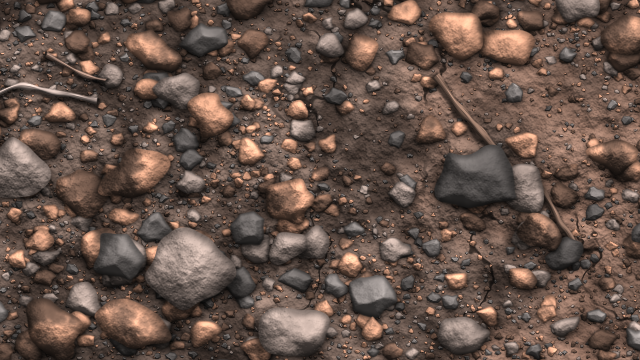
Write a Shadertoy shader that draws this texture.

```glsl
// Stony ground: damp brown soil with grit, cracks and dry twigs under scattered stones.
// Each stone is a smooth minimum of tilted planes, which yields height, outline and normal.
// Stone layers run from fine grit to large rocks, all lit from the top of the canvas.

const float TAU = 6.2831853;

vec4 hash4(vec2 p) {
    vec4 q = fract(p.xyxy * vec4(0.1031, 0.1030, 0.0973, 0.1099));
    q += dot(q, q.wzxy + 33.33);
    return fract((q.xxyz + q.yzzw) * q.zywx);
}

float noise(vec2 p) {
    vec2 i = floor(p), f = fract(p);
    f = f * f * (3.0 - 2.0 * f);
    float low = mix(hash4(i).x, hash4(i + vec2(1, 0)).x, f.x);
    float high = mix(hash4(i + vec2(0, 1)).x, hash4(i + vec2(1, 1)).x, f.x);
    return mix(low, high, f.y);
}

float fbm(vec2 p) {
    float sum = 0.0, amp = 0.5;
    for (int i = 0; i < 5; i++) {
        sum += amp * noise(p);
        p = mat2(1.6, 1.2, -1.2, 1.6) * p + 5.3;
        amp *= 0.5;
    }
    return sum / 0.97;
}

float light(vec2 slope) {
    vec3 normal = normalize(vec3(slope, 1.0));
    return 0.36 + 0.88 * max(dot(normal, normalize(vec3(0.18, 0.7, 0.7))), 0.0);
}

// Open soil right of the centre, where few stones lie
float bareSoil(vec2 p) {
    float reach = length((p - vec2(1.25, 0.55)) * vec2(0.8, 1.1));
    return smoothstep(0.55, 0.2, reach + 0.35 * (noise(p * 4.0) - 0.5));
}

vec3 stoneColor(vec4 look, float mottle, float scale) {
    vec3 brown = vec3(0.47, 0.365, 0.31), ochre = vec3(0.86, 0.635, 0.515);
    vec3 slate = vec3(0.47, 0.445, 0.435), beige = vec3(0.66, 0.585, 0.55);
    float patches = smoothstep(0.3, 0.68, mottle + 0.5 * (look.y - 0.5));
    vec3 color = mix(brown, ochre, patches);
    if (look.x < 0.23) color = slate * (0.8 + 0.4 * look.y);
    if (look.x > 0.8) color = beige;
    return color * (0.65 + 0.7 * mottle) * (scale > 20.0 ? 0.85 : 1.0);
}

// One grid of stones; grit.xy is the surface slope, grit.z the mottling
void stoneLayer(inout vec3 color, vec2 p, float scale, float density, vec3 grit) {
    vec2 stretch = scale * vec2(1.0, 1.15);
    vec2 q = p * stretch;
    vec2 warped = q + 0.15 * (vec2(noise(q * 3.5), noise(q * 3.5 + 40.0)) - 0.5);
    float shade = scale > 15.0 ? 0.6 : 1.0;
    for (int j = 1; j >= -1; j--)
    for (int i = -1; i <= 1; i++) {
        vec2 cell = floor(q) + vec2(i, j);
        vec4 place = hash4(cell + scale * 3.7);
        if (place.x > density * (1.0 - 0.7 * bareSoil((cell + 0.5) / stretch))) continue;
        float radius = mix(0.29, 0.58, place.w * place.w);
        vec2 d = (warped - cell - 0.5 - 0.6 * (place.yz - 0.5)) / radius;
        if (length(d) > 1.8) continue;

        // Facets: one tilted top and seven sides
        vec4 look = hash4(cell + scale * 1.9 + 71.0);
        bool isSlate = look.x < 0.23;
        float sharpness = isSlate ? 20.0 : 8.0;
        vec2 tilt = (look.zw - 0.5) * 0.9;
        float sum = exp(-sharpness * (0.45 + dot(d, tilt)));
        vec2 slope = tilt * sum;
        for (int k = 0; k < 7; k++) {
            vec4 facet = hash4(cell + float(k) * 13.7 + scale);
            float angle = (float(k) + 0.8 * facet.x) * TAU / 7.0 + look.y * TAU;
            vec2 dir = vec2(cos(angle), sin(angle));
            float steep = mix(0.6, 1.9, facet.y);
            float weight = exp(-sharpness * steep * (mix(0.6, 1.05, facet.z) - dot(d, dir)));
            sum += weight;
            slope -= dir * steep * weight;
        }
        slope /= sum;
        float height = -log(sum) / sharpness;
        float inside = height / max(length(slope), 0.4);

        // Contact shadow, then the lit stone
        float below = smoothstep(0.6, -0.7, d.y);
        color *= 1.0 - shade * mix(0.15, 0.7, below) * exp(-6.0 * max(-inside, 0.0));
        vec3 stone = stoneColor(look, grit.z, scale);
        stone *= light(-slope + grit.xy * (isSlate ? 0.6 : 1.0));
        stone *= mix(0.6, 1.0, smoothstep(0.0, 0.25, height));
        float pixel = scale / (radius * iResolution.y);
        color = mix(color, stone, smoothstep(-pixel, pixel, inside));
    }
}

void twig(inout vec3 color, vec2 p, vec2 a, vec2 b, float width, vec3 bark, float mottle) {
    vec2 axis = normalize(b - a), side = vec2(-axis.y, axis.x);
    float along = dot(p - a, axis), span = length(b - a);
    float bend = 0.06 * (noise(vec2(along * 9.0, span * 30.0)) - 0.5);
    float across = dot(p - a, side) - bend;
    width *= 0.65 + 0.7 * noise(vec2(along * 25.0, 3.0)) - 0.3 * along / span;
    float ends = max(-along, along - span);
    float shadow = max(abs(across + width * side.y) - width, ends);
    color *= 1.0 - 0.6 * smoothstep(0.012, 0.0, shadow);
    float edge = max(abs(across) - width, ends);
    float fibre = noise(vec2(along * 30.0, across * 350.0));
    vec3 wood = bark * light(side * across / width * 1.4) * (0.5 + 0.5 * fibre + 0.5 * mottle);
    color = mix(color, wood, smoothstep(1.0, -1.0, edge * iResolution.y));
}

void mainImage(out vec4 fragColor, in vec2 fragCoord) {
    vec2 p = fragCoord / iResolution.y;

    // Surface roughness, softer away from the focal band
    float mottle = fbm(p * 14.0), e = 0.002;
    vec2 slope = mottle - vec2(fbm((p + vec2(e, 0)) * 14.0), fbm((p + vec2(0, e)) * 14.0));
    vec3 grit = vec3(slope / e * 0.04 * (1.0 - 0.8 * abs(p.y - 0.45)), mottle);

    // Soil, redder on the right, with thin cracks
    float damp = fbm(p * 5.0 + 20.0);
    vec3 soil = mix(vec3(0.3, 0.245, 0.218), vec3(0.49, 0.41, 0.37), smoothstep(0.25, 0.7, mottle));
    soil = mix(soil, vec3(0.6, 0.455, 0.385), 0.6 * smoothstep(1.0, 1.7, p.x + damp - 0.5));
    vec3 color = soil * light(grit.xy * 1.2) * (0.65 + 0.75 * damp);
    float crack = smoothstep(0.016, 0.003, abs(fbm(p * 4.0 + 9.0) - 0.5));
    color *= 1.0 - 0.65 * crack * smoothstep(0.4, 0.6, noise(p * 6.0)) * smoothstep(0.5, 1.0, p.x);

    // Grit and pebbles, twigs, then the large rocks
    stoneLayer(color, p, 62.0, 0.42, grit);
    stoneLayer(color, p, 33.0, 0.36, grit);
    stoneLayer(color, p, 18.0, 0.42, grit);
    stoneLayer(color, p, 10.5, 0.52, grit);
    twig(color, p, vec2(1.2, 0.78), vec2(1.6, 0.33), 0.011, vec3(0.54, 0.43, 0.37), mottle);
    twig(color, p, vec2(-0.05, 0.75), vec2(0.27, 0.73), 0.009, vec3(0.66, 0.59, 0.56), mottle);
    twig(color, p, vec2(0.13, 0.85), vec2(0.29, 0.77), 0.007, vec3(0.54, 0.44, 0.39), mottle);
    stoneLayer(color, p, 6.5, 0.58, grit);
    stoneLayer(color, p, 4.2, 0.46, grit);

    fragColor = vec4(color, 1.0);
}
```
